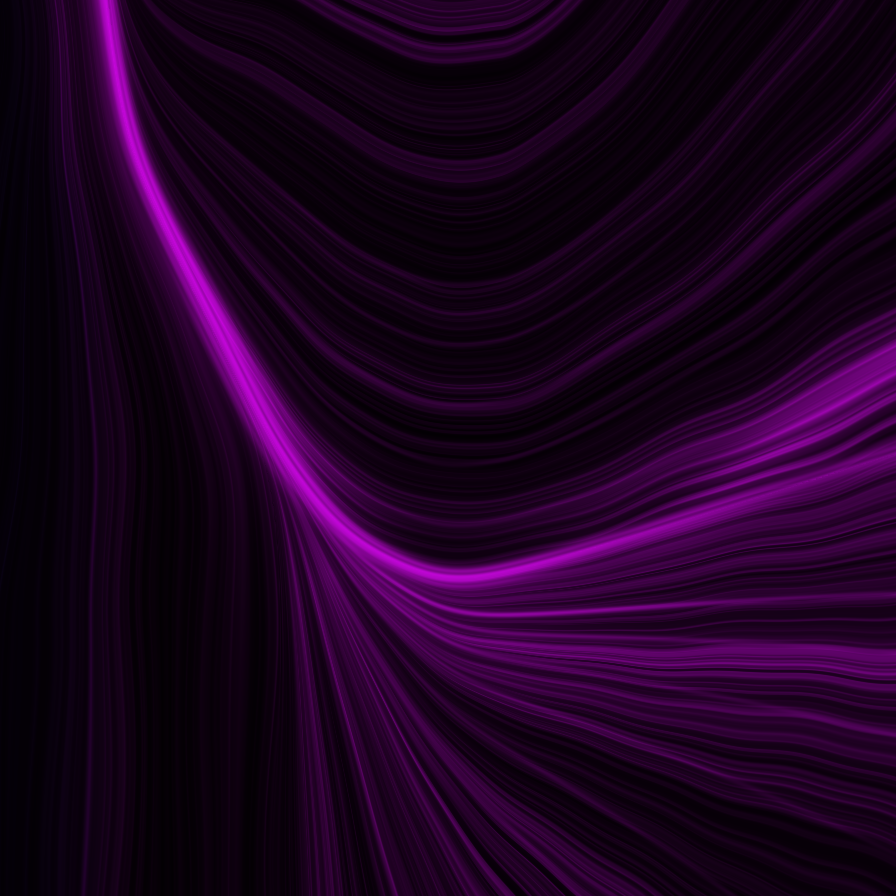
Give the GLSL for this background, as a three.js fragment shader.

```glsl
varying vec2 vUv;

float hash(float n) {
  return fract(sin(n * 127.1) * 43758.5453);
}

float noise(float x) {
  float i = floor(x);
  float f = fract(x);
  return mix(hash(i), hash(i + 1.0), f * f * (3.0 - 2.0 * f));
}

float bell(float x, float width) {
  return exp(-x * x / (width * width));
}

float smoothMax(float a, float b, float roundness) {
  return 0.5 * (a + b + sqrt((a - b) * (a - b) + roundness));
}

// Main stream as a height over x
float streamY(float x) {
  float fall = 0.447 - 1.89 * (x - 0.325);
  float rise = 0.408 + 0.33 * (x - 0.755);
  return smoothMax(fall, rise, 0.025) + 0.022 * bell(x - 0.42, 0.07)
    + 0.165 * exp(min((0.12 - x) * 45.0, 4.0));
}

// Upper part of the main stream as an offset over y
float streamX(float y) {
  return smoothMax(0.325 - 0.53 * (y - 0.473), 0.114 + 0.12 * (1.0 - y), 0.001);
}

// Fine fibres across the flow, fading where they become too dense
float fibres(float flow, float footprint) {
  float sum = 0.0;
  float freq = 38.0;
  for (int i = 0; i < 6; i++) {
    float n = noise(flow * freq + float(i) * 17.3 + 40.0);
    float detail = 1.0 - smoothstep(0.5, 1.5, footprint * freq);
    sum += mix(0.15, n * n * n * n, detail) * (0.6 + 0.18 * float(i));
    freq *= 1.7;
  }
  float clump = noise(flow * 29.0 + 91.0);
  return sum * 0.48 * (0.3 + 0.95 * clump * clump);
}

void main() {
  float x = vUv.x;
  float y = vUv.y;
  float rise = y - streamY(x);
  float slope = (streamY(x + 0.002) - streamY(x - 0.002)) / 0.004;

  // Signed distance to the main stream, positive above it
  float side = mix((x - streamX(y)) * 0.9, rise / sqrt(1.0 + slope * slope),
    smoothstep(0.24, 0.34, x));
  float above = smoothstep(-0.003, 0.003, side);

  // Flow coordinate: hanging arcs above, fan below, falling lines at left
  float climb = (streamY(x) - 0.355) * (1.0 - smoothstep(0.45, 0.56, x));
  float spread = 1.0 + pow(max((x - 0.56) / 0.44, 0.0), 1.6);
  float arc = max(rise, 0.0) * (1.0 + 6.0 * climb * climb) / spread;
  float across = x + smoothMax(-streamX(y), -0.31 - 0.03 * y, 0.003);
  float fan = 0.5 * atan(max(across, 0.0), max(-rise, 0.001));
  float falling = 2.5 * across / mix(1.0, 4.0, 1.0 - smoothstep(0.3, 1.0, y));
  float flow = side > 0.0 ? arc + 3.0 : (across > 0.0 ? fan : falling);
  flow += 0.0025 * sin(x * 24.0 + y * 11.0) + 0.001 * sin(x * 51.0 - y * 17.0);
  float threads = fibres(flow, fwidth(flow));

  // Brightness of the three regions
  float arcLight = 0.24 + 0.4 * exp(-arc * 9.0) * (1.0 - smoothstep(0.32, 0.48, x))
    + 0.3 * exp(-arc * 14.0) * smoothstep(0.6, 0.9, x);
  arcLight *= 1.0 - 0.6 * bell(x - 0.5, 0.13) * (1.0 - smoothstep(0.03, 0.12, arc));
  float fanLight = 0.25 + 0.28 * smoothstep(0.05, 0.4, y) * smoothstep(0.3, 0.6, x)
    + 0.5 * exp(-length(vUv - vec2(0.37, 0.36)) * 8.0);
  float leftLight = 0.11 + 0.36 * exp(min(side, 0.0) * 20.0);
  float lowLight = mix(leftLight, fanLight, smoothstep(-0.08, 0.06, across));
  float light = threads * mix(lowLight, arcLight, above);

  // Single brighter arcs
  for (int i = 0; i < 5; i++) {
    float level = 0.058 + 0.067 * float(i);
    float glint = 0.05 + 0.1 * hash(float(i) + 4.0);
    light += above * glint * bell(arc - level, 0.0025 + 0.4 * fwidth(arc))
      * (1.0 - 0.6 * smoothstep(0.6, 0.85, x));
  }

  // Loose strand lifting off towards the right edge
  float strand = bell(rise - 0.38 * (x - 0.74), 0.033) * smoothstep(0.68, 0.88, x);
  light += strand * (0.04 + 0.4 * threads);

  // Bright filaments leaving the lower side of the stream
  for (int i = 0; i < 6; i++) {
    float order = float(i);
    float lean = 0.2 * pow(1.42, order);
    float reach = x - 0.3;
    float bend = slope + lean * (0.8 + 0.9 * reach);
    float gap = (rise + lean * reach * (0.8 + 0.45 * reach)) / sqrt(1.0 + bend * bend);
    float fade = smoothstep(0.34, 0.46, x) * (1.0 - 0.6 * smoothstep(0.55, 0.95, x));
    light += fade * (0.6 * bell(gap, 0.0025) + 0.08 * bell(gap, 0.01)) / (1.0 + 0.9 * order);
  }

  // Main stream: streaked core and soft halo
  float width = 0.009 + 0.008 * bell(y - 0.58, 0.15) * (1.0 - smoothstep(0.35, 0.5, x))
    + 0.004 * smoothstep(0.6, 0.9, x);
  float power = 1.15 - 0.75 * smoothstep(0.45, 0.9, x);
  float streaks = 0.45 + 0.7 * noise(side * 270.0 + 60.0);
  light += power * streaks * bell(side, width);
  light += 0.24 * power * exp(-abs(side) / (side < 0.0 ? 0.024 : 0.010));

  // Magenta light over near black, turning blue at the far left
  vec3 magenta = vec3(0.88, 0.03, 0.98);
  vec3 indigo = vec3(0.22, 0.04, 0.65);
  float blueness = (1.0 - smoothstep(0.0, 0.16, x)) * smoothstep(0.02, 0.12, -side);
  vec3 color = vec3(0.01, 0.0, 0.011) + mix(magenta, indigo, blueness) * (1.0 - exp(-1.1 * light));
  gl_FragColor = vec4(color, 1.0);
}
```
